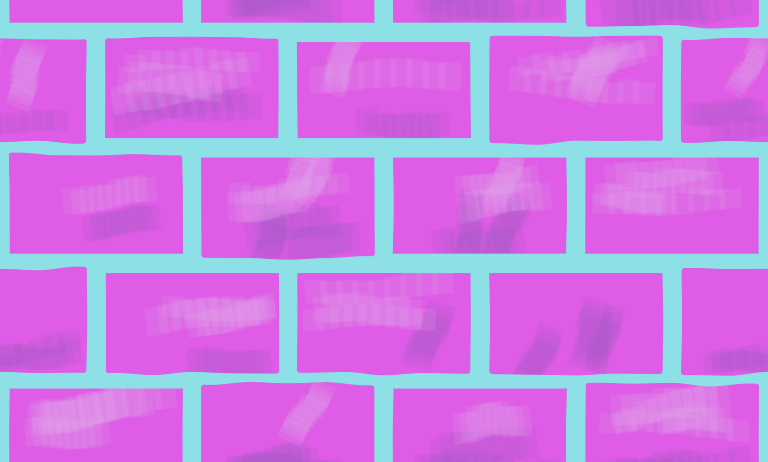
Write a WebGL 1 fragment shader that draws this texture.

```glsl
precision highp float;
// Hand-painted magenta brick wall in running bond with flat aqua mortar.
// Four by four bricks, each an uneven box with random dark and light brush
// strokes built from overlapping translucent dabs; brick ids wrap to tile.
uniform vec2 u_resolution;

float hash(vec2 id, float n) {
  return fract(sin(dot(vec3(id, n), vec3(12.99, 78.23, 37.72))) * 4375.85);
}

// Smooth one-dimensional noise, seeded per brick
float noise(vec2 id, float x, float seed) {
  float i = floor(x);
  float f = fract(x);
  return mix(hash(id, i + seed), hash(id, i + 1.0 + seed), f * f * (3.0 - 2.0 * f));
}

// Outward bulge of a long edge; some edges stay straight
float bulge(vec2 id, float x, float seed) {
  float amount = 0.058 * step(0.4, hash(id, seed));
  return amount * (0.3 + 0.7 * noise(id, x * 3.0 + 9.0, seed + 3.0));
}

// Signed distance to the brick, in units of the row height
float brickDistance(vec2 q, vec2 id) {
  float side = q.y > 0.0 ? 20.0 : 50.0;
  float lean = 0.012 * (noise(id, q.y * 2.0 + 5.0, 80.0) - 0.5);
  vec2 d = vec2(abs(q.x + lean) - 0.75, abs(q.y) - 0.416 - bulge(id, q.x, side));
  float corner = 0.025 * step(0.4, hash(id, side));
  d += corner;
  return length(max(d, 0.0)) + min(max(d.x, d.y), 0.0) - corner;
}

// Coverage of a cluster of brush strokes around the given height
float strokes(vec2 q, vec2 id, float seed, float height, float most, float soft) {
  float ink = 0.0;
  float count = floor(hash(id, seed) * (most + 1.0));
  for (int i = 0; i < 4; i++) {
    if (float(i) >= count) break;
    float n = seed + 7.3 * float(i + 1);
    float steep = step(0.86, hash(id, n + 1.0));
    float angle = 0.3 * (hash(id, n + 2.0) - 0.35) + 1.2 * steep;
    float reach = mix(mix(0.22, 0.56, hash(id, n + 3.0)), 0.2, steep);
    vec2 along = vec2(cos(angle), sin(angle));
    vec2 across = vec2(-along.y, along.x);
    vec2 center = vec2((hash(id, n + 4.0) - 0.5) * 2.0 * (0.64 - reach),
                       height + 0.3 * (hash(id, n + 5.0) - 0.5));
    float bend = 6.28 * hash(id, n + 6.0);
    float width = mix(0.075, 0.13, hash(id, n + 0.5));
    // Square dabs laid along the slightly bent stroke
    for (int j = 0; j < 9; j++) {
      float s = float(j) / 4.0 - 1.0;
      float jitter = hash(id, n + 0.61 * float(j) + 100.0);
      float sway = 0.03 * sin(2.0 * s + bend) + 0.03 * (jitter - 0.5);
      vec2 p = q - center - along * reach * s - across * sway;
      vec2 d = abs(vec2(dot(p, along), dot(p, across))) - vec2(0.095, width + 0.015 * jitter);
      float dab = 1.0 - smoothstep(-soft, soft, max(d.x, d.y));
      ink = mix(ink, 1.0, 0.19 * dab);
    }
  }
  return ink;
}

void main() {
  vec2 uv = gl_FragCoord.xy / u_resolution;
  float pixel = 4.0 / u_resolution.y;

  // Running bond: every other row shifts by half a brick
  vec2 grid = uv * 4.0 + vec2(0.0, 0.28);
  grid.x += 0.5 * mod(floor(grid.y), 2.0);
  vec2 id = mod(floor(grid), 4.0);
  vec2 q = (fract(grid) - 0.5) * vec2(1.662, 1.0);

  vec3 mortar = vec3(0.55, 0.88, 0.90);
  vec3 paint = vec3(0.87, 0.36, 0.90);
  vec3 shade = vec3(0.66, 0.35, 0.78);
  vec3 highlight = vec3(0.87, 0.63, 0.91);

  // Dark strokes low on the brick, light ones over them near the top
  float soft = 0.006 + 0.5 * pixel;
  vec3 color = mix(paint, shade, strokes(q, id, 210.0, -0.24, 3.0, soft));
  color = mix(color, highlight, strokes(q, id, 330.0, 0.17, 4.0, soft));

  float brick = 1.0 - smoothstep(-0.6 * pixel, 0.6 * pixel, brickDistance(q, id));
  gl_FragColor = vec4(mix(mortar, color, brick), 1.0);
}
```
